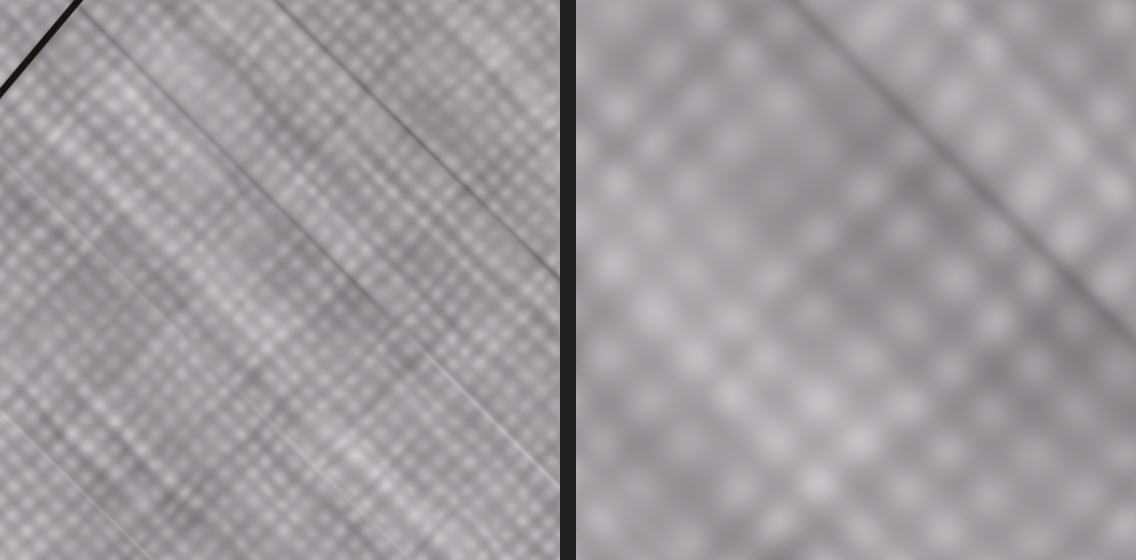
Left, the full canvas; right, a detail of the centre.
Reproduce this texture procedurally as a Shadertoy shader.

```glsl
// Soft grey plain-weave cloth laid on the diagonal, with a dark cord across one corner.
// Two crossed cosine thread sets make the weave; stretched noise gives each thread its
// own tone, and a short list of soft bands adds streaks that run along the warp.

const float TAU = 6.2831853;
const float THREADS = 28.0;            // threads per canvas unit, both ways
const float WOBBLE = 0.0035;           // sideways drift of the threads
const float WEAVE_DEPTH = 0.052;       // light crossings against dark gaps
const float WARP_VARIATION = 0.115;    // tone change between warp threads
const float WEFT_VARIATION = 0.060;
const float BLOTCH_DEPTH = 0.060;
const vec3 CLOTH = vec3(0.640, 0.619, 0.638);
const vec3 WARM_SHIFT = vec3(0.000, 0.002, -0.018);
const vec3 CORD = vec3(0.085, 0.075, 0.075);
const vec2 CORD_POINT = vec2(0.0, 0.833);
const vec2 CORD_NORMAL = vec2(0.765, -0.644);
const float CORD_HALF_WIDTH = 0.0062;

// Streaks along the warp: position across, half width, tone.
const int STREAKS = 9;
const vec3 STREAK[STREAKS] = vec3[STREAKS](
    vec3(0.465, 0.055, -0.058), vec3(0.610, 0.070, 0.036),
    vec3(0.925, 0.028, -0.022), vec3(1.115, 0.050, -0.042),
    vec3(0.190, 0.004, 0.055), vec3(0.513, 0.006, 0.065),
    vec3(0.960, 0.009, 0.050), vec3(1.058, 0.005, -0.095),
    vec3(0.270, 0.050, -0.022));
const float SPLIT_THREAD = 0.798;      // one thread that turns from dark to light

float hash(vec2 cell) {
    return fract(sin(dot(cell, vec2(127.1, 311.7))) * 43758.55);
}

// Smooth value noise, centred on zero.
float noise(vec2 p) {
    vec2 i = floor(p), f = fract(p);
    f = f * f * (3.0 - 2.0 * f);
    float low = mix(hash(i), hash(i + vec2(1, 0)), f.x);
    float high = mix(hash(i + vec2(0, 1)), hash(i + vec2(1, 1)), f.x);
    return mix(low, high, f.y) - 0.5;
}

// Layered sines that bend the thread coordinates.
vec2 drift(vec2 p) {
    return sin(p.yx * vec2(9.0, 11.0) + vec2(0.7, 2.1))
         + 0.6 * sin(p.yx * vec2(27.0, 31.0) + p * 14.0)
         + 0.4 * sin(p * vec2(61.0, 53.0) + p.yx * 19.0);
}

float bump(float x, float width) {
    return exp(-x * x / (width * width));
}

// x runs across the warp threads, y runs along them.
float weaveTone(vec2 cloth) {
    vec2 thread = (cloth + WOBBLE * drift(cloth)) * THREADS;
    thread += 0.35 * vec2(noise(thread * vec2(0.8, 0.12)),
                          noise(thread * vec2(0.12, 0.8) + 40.0));
    vec2 ridge = cos(TAU * thread);
    float strength = 1.0 + 0.9 * noise(thread * 0.45 + 9.0);
    float tone = WEAVE_DEPTH * strength * (0.5 * (ridge.x + ridge.y) + 0.2 * ridge.x * ridge.y);
    tone += WARP_VARIATION * noise(thread * vec2(1.1, 0.10) + 17.0);
    tone += WEFT_VARIATION * noise(thread * vec2(0.14, 1.1) + 63.0);
    return tone + 0.045 * noise(thread * 1.7 + 5.0);
}

float streakTone(vec2 cloth) {
    float across = cloth.x - 0.01 * cloth.y;
    float tone = 0.0;
    for (int i = 0; i < STREAKS; i++) {
        float fade = 1.0 + 0.9 * noise(vec2(cloth.y * 5.0, float(i) * 7.3));
        tone += STREAK[i].z * fade * bump(across - STREAK[i].x, STREAK[i].y);
    }
    float turn = smoothstep(0.12, 0.32, cloth.y);
    return tone + mix(-0.07, 0.10, turn) * bump(cloth.x - SPLIT_THREAD, 0.005);
}

void mainImage(out vec4 fragColor, in vec2 fragCoord) {
    float pixel = 1.0 / min(iResolution.x, iResolution.y);
    vec2 p = fragCoord * pixel;
    vec2 cloth = vec2(p.x + p.y, p.x - p.y) * 0.70711;

    // Cloth tone, slightly warmer toward the upper right
    float tone = weaveTone(cloth) + streakTone(cloth);
    tone += BLOTCH_DEPTH * noise(cloth * vec2(9.0, 5.0) + 3.0);
    vec3 color = CLOTH + tone + WARM_SHIFT * smoothstep(0.9, 1.3, cloth.x);

    // Cord with a faint shadow and a soft edge
    float edge = abs(dot(p - CORD_POINT, CORD_NORMAL)) - CORD_HALF_WIDTH;
    color *= 1.0 - 0.12 * exp(-max(edge, 0.0) * 110.0);
    float soft = max(pixel, 0.002);
    color = mix(color, CORD, 1.0 - smoothstep(-soft, soft, edge));

    fragColor = vec4(clamp(color, 0.0, 1.0), 1.0);
}
```
